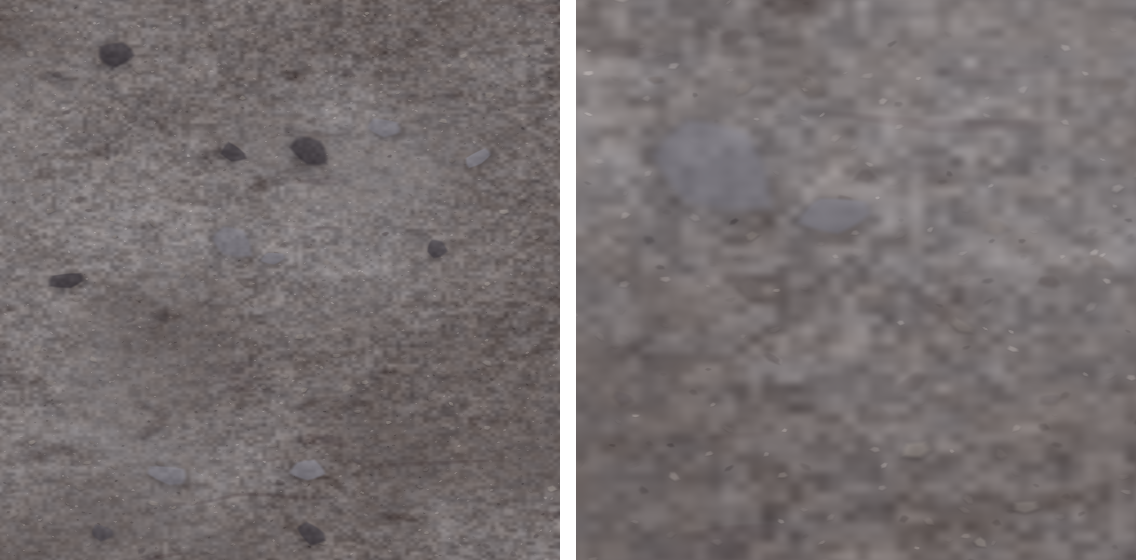
Left, the full canvas; right, a detail of the centre.
Write a Shadertoy shader that draws this texture.

```glsl
// Weathered bare earth: soft brown and grey patches under fine, flattened grain.
// Layered value noise makes the soil; one jittered-cell scatter function places
// specks, pebbles and larger angular stones, each with a soft contact shadow.

vec2 hash2(vec2 p) {
    vec3 q = fract(p.xyx * vec3(0.1031, 0.1030, 0.0973));
    q += dot(q, q.yzx + 33.33);
    return fract((q.xx + q.yz) * q.zy);
}

float noise(vec2 p) {
    vec2 cell = floor(p), f = fract(p);
    f = f * f * (3.0 - 2.0 * f);
    float low = mix(hash2(cell).x, hash2(cell + vec2(1, 0)).x, f.x);
    float high = mix(hash2(cell + vec2(0, 1)).x, hash2(cell + vec2(1, 1)).x, f.x);
    return mix(low, high, f.y);
}

float fbm(vec2 p) {
    float sum = 0.0, weight = 0.5;
    for (int i = 0; i < 5; i++) {
        sum += weight * noise(p);
        p = mat2(1.6, 1.2, -1.2, 1.6) * p + 7.3;
        weight *= 0.5;
    }
    return sum / 0.97;
}

// Irregular five-sided outline: below 1 inside, above 1 outside
float outline(vec2 q, vec2 seed) {
    float edge = 0.0;
    for (int k = 0; k < 5; k++) {
        vec2 h = hash2(seed + float(k) * 3.7);
        float angle = 1.2566 * (float(k) + 0.6 * h.x);
        edge = max(edge, dot(q, vec2(cos(angle), sin(angle))) / (0.7 + 0.5 * h.y));
    }
    return mix(edge, length(q), 0.35);
}

// x: coverage, y: shadow, z: random tone, w: height within the stone
vec4 scatter(vec2 p, float cells, float share, float softness) {
    p = p * cells + cells * 1.37;
    vec4 found = vec4(0.0);
    for (int y = -1; y <= 1; y++)
    for (int x = -1; x <= 1; x++) {
        vec2 id = floor(p) + vec2(x, y);
        vec2 place = hash2(id), kind = hash2(id + 41.7), form = hash2(id + 93.1);
        if (kind.x > share) continue;
        vec2 q = p - id - 0.5 - 0.7 * (place - 0.5);
        float tilt = (form.x - 0.5) * 1.1;
        q = mat2(cos(tilt), -sin(tilt), sin(tilt), cos(tilt)) * q;
        vec2 radius = mix(0.09, 0.22, form.y) * vec2(1.0, mix(0.4, 0.75, place.x));
        float d = outline(q / radius, id);
        float below = outline((q + vec2(0.0, 0.35 * radius.y)) / (radius * 1.1), id);
        float cover = 1.0 - smoothstep(1.0 - softness, 1.0 + softness, d);
        found.y = max(found.y, 1.0 - smoothstep(0.6, 1.5, below));
        if (cover > found.x) found = vec4(cover, found.y, kind.y, q.y / radius.y);
    }
    return found;
}

void mainImage(out vec4 fragColor, in vec2 fragCoord) {
    vec2 uv = fragCoord / iResolution.y;
    vec2 warp = uv + 0.03 * (vec2(noise(uv * 9.0), noise(uv * 9.0 + 31.0)) - 0.5);

    // Broad patches of brown soil and paler dust
    float broad = fbm(warp * vec2(3.0, 5.0) + 4.0);
    float gravel = smoothstep(0.3, 0.7, fbm(warp * vec2(4.0, 5.5) + 57.0));
    vec3 soil = mix(vec3(0.405, 0.373, 0.370), vec3(0.503, 0.481, 0.485),
                    smoothstep(0.2, 0.8, broad));
    soil += 0.02 * (gravel - 0.4);

    // Flattened grain, strongest where the ground is gravelly
    float grain = 0.110 * (noise(uv * vec2(125.0, 170.0)) - 0.5)
                + 0.085 * (noise(uv * vec2(58.0, 92.0) + 13.0) - 0.5)
                + 0.045 * (noise(warp * vec2(16.0, 75.0) + 29.0) - 0.5);
    soil += grain * mix(0.65, 1.15, gravel);
    float tint = noise(uv * vec2(45.0, 65.0) + 71.0) - 0.5;
    soil += tint * vec3(0.012, 0.0, -0.014);

    // Damp smudges and thin sideways wisps
    float smudge = smoothstep(0.62, 0.85, fbm(warp * vec2(11.0, 22.0) + 83.0));
    float wisp = smoothstep(0.76, 0.95, noise(warp * vec2(7.0, 85.0) + 19.0));
    wisp *= smoothstep(0.5, 0.75, noise(uv * 5.0 + 37.0));
    soil -= smudge * vec3(0.080, 0.085, 0.085) + wisp * vec3(0.040, 0.048, 0.045);

    // Pale and dark specks, then small pebbles
    vec4 speck = scatter(uv, 72.0, 0.30, 0.5);
    soil -= 0.020 * speck.y;
    soil += speck.x * mix(-0.06, 0.13, speck.z) * vec3(1.0, 0.98, 0.94);
    vec4 pebble = scatter(uv, 27.0, 0.22, 0.4);
    soil -= 0.045 * pebble.y;
    vec3 pebbleColor = mix(vec3(0.37, 0.34, 0.35), vec3(0.58, 0.55, 0.53), pebble.z);
    soil = mix(soil, pebbleColor + grain * 0.6 + 0.02 * pebble.w, 0.75 * pebble.x);

    // Blue-grey stones and a few dark clods
    vec4 stone = scatter(uv, 5.5, 0.42, 0.16);
    soil -= 0.075 * stone.y;
    vec3 stoneColor = mix(vec3(0.28, 0.26, 0.28), vec3(0.485, 0.475, 0.505),
                          smoothstep(0.2, 0.4, stone.z));
    stoneColor += 0.035 * stone.w + 0.45 * grain;
    soil = mix(soil, stoneColor, 0.92 * stone.x);

    fragColor = vec4(clamp(soil, 0.0, 1.0), 1.0);
}
```
